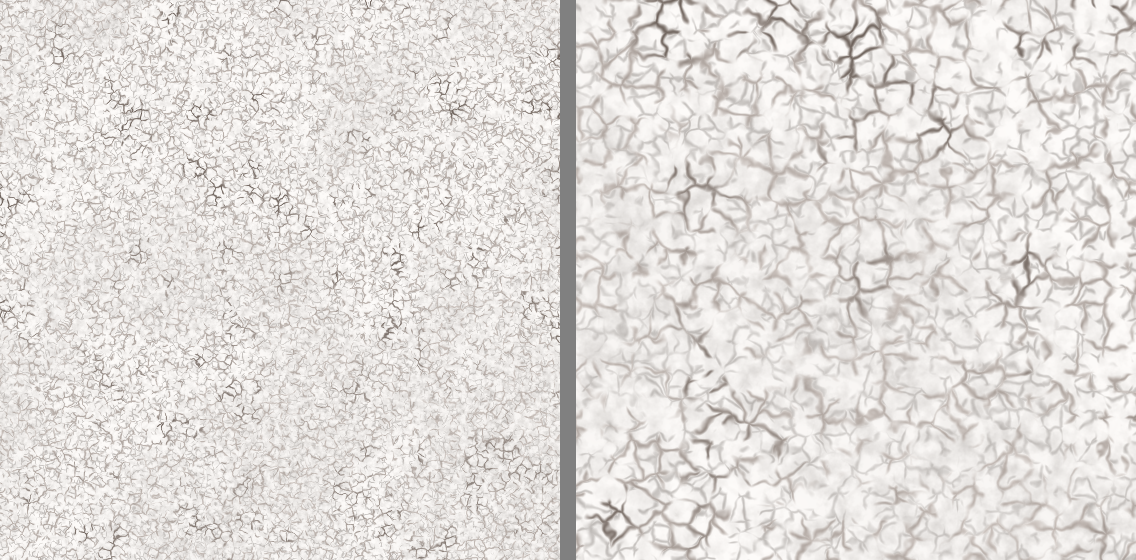
Left, the full canvas; right, a detail of the centre.
Reproduce this texture procedurally as a Shadertoy shader.

```glsl
// Pale weathered plaster covered in fine broken brown-grey crackle with hazy patches
#define COARSE_CELLS 60.0
#define FINE_CELLS 100.0
#define VEIN_CELLS 40.0
#define COARSE_WIDTH 0.0023
#define FINE_WIDTH 0.0019
#define PATCH_SCALE 6.0
#define GRAIN_SCALE 150.0
#define HAZE_DEPTH 0.024
#define PLASTER vec3(0.994, 0.985, 0.977)
#define STAIN vec3(1.0, 1.03, 1.05)
#define RUST vec3(-0.012, 0.006, 0.014)

vec2 hash2(vec2 p) {
    vec3 q = fract(p.xyx * vec3(0.1031, 0.1030, 0.0973));
    q += dot(q, q.yzx + 33.33);
    return fract((q.xx + q.yz) * q.zy);
}

float noise(vec2 p) {
    vec2 i = floor(p), f = fract(p);
    f = f * f * (3.0 - 2.0 * f);
    float low = mix(hash2(i).x, hash2(i + vec2(1, 0)).x, f.x);
    float high = mix(hash2(i + vec2(0, 1)).x, hash2(i + vec2(1, 1)).x, f.x);
    return mix(low, high, f.y);
}

float fbm(vec2 p) {
    float sum = 0.0, amp = 0.533;
    for (int i = 0; i < 4; i++) {
        sum += amp * noise(p);
        p = mat2(1.6, 1.2, -1.2, 1.6) * p + 17.3;
        amp *= 0.5;
    }
    return sum;
}

// Distance to the nearest border between Voronoi cells, in cell units
float cellBorder(vec2 p) {
    vec2 cell = floor(p), f = fract(p), nearest = vec2(0.0), home = vec2(0.0);
    float best = 8.0;
    for (int y = -1; y <= 1; y++)
    for (int x = -1; x <= 1; x++) {
        vec2 o = vec2(x, y);
        vec2 r = o + hash2(cell + o) - f;
        if (dot(r, r) < best) { best = dot(r, r); nearest = r; home = o; }
    }
    float border = 8.0;
    for (int y = -2; y <= 2; y++)
    for (int x = -2; x <= 2; x++) {
        vec2 o = home + vec2(x, y);
        vec2 r = o + hash2(cell + o) - f;
        vec2 gap = r - nearest;
        if (dot(gap, gap) > 1e-5)
            border = min(border, dot(0.5 * (r + nearest), normalize(gap)));
    }
    return border;
}

// Soft crack line; width is in canvas units and never thinner than a pixel
float crack(float border, float cells, float width) {
    float w = max(width, 1.0 / iResolution.y);
    return 1.0 - smoothstep(0.0, w * cells, border);
}

vec2 wobble(vec2 p) {
    return vec2(noise(p), noise(p + 71.7)) - 0.5;
}

void mainImage(out vec4 fragColor, in vec2 fragCoord) {
    vec2 p = fragCoord / iResolution.y + 3.0;

    // Broad zones: dusty haze, and places where cracks open wide
    float haze = smoothstep(0.32, 0.68, fbm(p * PATCH_SCALE));
    float opened = smoothstep(0.54, 0.8, fbm(p * 20.0 + 40.0));

    // Jagged crack paths
    vec2 q = p + 0.007 * wobble(p * 60.0) + 0.005 * wobble(p * 140.0);
    q += 0.002 * wobble(p * 290.0);
    float coarseBorder = cellBorder(q * COARSE_CELLS);
    float fineBorder = cellBorder(q * FINE_CELLS + 9.0);
    float veinBorder = cellBorder(q * VEIN_CELLS + 23.0);

    // Small gaps that break the network into short tapering pieces
    float coarseGaps = smoothstep(0.3, 0.65, noise(p * 105.0 + 5.0) + 0.15 * opened);
    float fineGaps = smoothstep(0.34, 0.68, noise(p * 150.0 + 13.0));

    float coarse = crack(coarseBorder, COARSE_CELLS, COARSE_WIDTH * mix(0.6, 1.1, coarseGaps)) * coarseGaps;
    float fine = crack(fineBorder, FINE_CELLS, FINE_WIDTH * mix(0.6, 1.1, fineGaps)) * fineGaps;
    float vein = crack(veinBorder, VEIN_CELLS, 0.003);

    // Darkness from dust, grain and cracks
    float grain = max(fbm(p * GRAIN_SCALE) - 0.34, 0.0);
    float dark = HAZE_DEPTH * haze + mix(0.13, 0.2, haze) * grain;
    dark += 0.03 * coarseGaps * exp(-7.0 * coarseBorder);
    dark += 0.03 * vein * haze;
    float coarseDepth = mix(0.25, 0.52, opened) * mix(1.0, 0.6, haze);
    float fineDepth = mix(0.2, 0.11, haze);
    dark += max(coarse * coarseDepth, fine * fineDepth);

    vec3 color = PLASTER - dark * STAIN - coarse * RUST;
    fragColor = vec4(clamp(color, 0.0, 1.0), 1.0);
}
```
